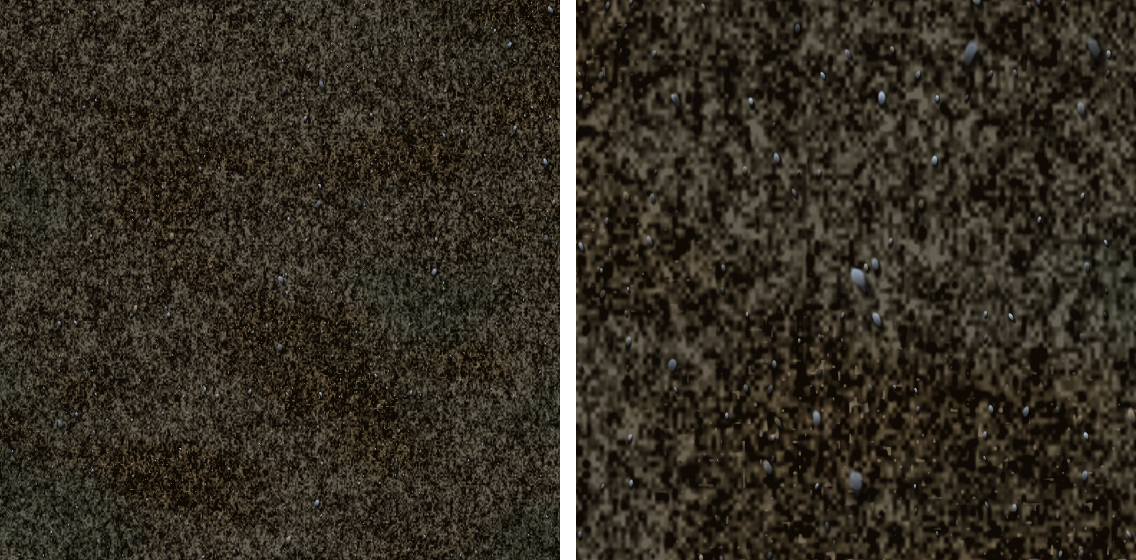
Left, the full canvas; right, a detail of the centre.
Write a three.js fragment shader that draws this texture.

```glsl
#define SOIL_DARK vec3(0.055, 0.037, 0.018)
#define SOIL_MID vec3(0.20, 0.178, 0.128)
#define SOIL_PALE vec3(0.355, 0.33, 0.28)
#define MOSS_TINT vec3(0.91, 1.02, 1.03)
#define RUST_TINT vec3(1.07, 0.98, 0.86)
#define STONE_COOL vec3(0.60, 0.66, 0.74)
#define STONE_WARM vec3(0.58, 0.52, 0.43)
#define GRAIN_CONTRAST 1.9
#define PATCH_CONTRAST 0.75
#define STONE_SHARE 0.2
#define STONE_RADIUS 0.0043

varying vec2 vUv;

float hash(vec2 p) {
  vec3 q = fract(vec3(p.xyx) * 0.1031);
  q += dot(q, q.yzx + 33.33);
  return fract((q.x + q.y) * q.z);
}

float noise(vec2 p) {
  vec2 cell = floor(p);
  vec2 f = fract(p);
  f = f * f * (3.0 - 2.0 * f);
  float low = mix(hash(cell), hash(cell + vec2(1.0, 0.0)), f.x);
  float high = mix(hash(cell + vec2(0.0, 1.0)), hash(cell + vec2(1.0)), f.x);
  return mix(low, high, f.y);
}

float fbm(vec2 p) {
  float sum = 0.0;
  float weight = 0.5;
  for (int i = 0; i < 5; i++) {
    sum += weight * noise(p);
    p = mat2(1.6, 0.6, -0.6, 1.6) * p + 17.3;
    weight *= 0.55;
  }
  return sum / 1.06;
}

// Fine vertical grain, centred on zero
float soilGrain(vec2 uv) {
  float fine = noise(uv * vec2(390.0, 310.0)) - 0.5;
  float medium = noise(uv * vec2(210.0, 135.0) + 31.7) - 0.5;
  float coarse = noise(uv * vec2(95.0, 62.0) + 73.1) - 0.5;
  return 0.62 * fine + 0.4 * medium + 0.22 * coarse;
}

// Upright pebbles, one at most per cell, each with a shadow at its foot
vec3 addStones(vec3 ground, vec2 uv, float cells, float share, float radius) {
  vec2 id = floor(uv * cells) + cells;
  vec2 centre = 0.35 + 0.3 * vec2(hash(id + 3.1), hash(id + 7.7));
  float size = radius * mix(0.55, 1.1, hash(id + 11.3));
  float present = step(hash(id + 19.9), share);
  float warmth = hash(id + 23.5);
  float glow = mix(0.25, 1.0, hash(id + 29.1));

  vec2 q = (fract(uv * cells) - centre) / cells;
  q.x += q.y * (hash(id + 37.3) - 0.4) * 0.7;
  vec2 stretch = vec2(1.0, 0.56) / size;
  float rough = 0.5 * (noise(uv * 240.0) - 0.5);
  float body = 1.0 - smoothstep(0.5, 1.1, length(q * stretch) + rough);
  float shade = 1.0 - smoothstep(0.5, 1.5, length((q + vec2(-0.4, 1.2) * size) * stretch));

  vec3 stone = mix(STONE_COOL, STONE_WARM, smoothstep(0.5, 0.9, warmth));
  stone *= 0.85 + 0.35 * clamp(q.y / size, -1.0, 1.0);
  ground = mix(ground, SOIL_DARK * 0.6, 0.8 * shade * present);
  return mix(ground, stone, body * present * glow);
}

void main() {
  // Broad patches, wider than tall
  float moss = smoothstep(0.48, 0.68, fbm(vUv * vec2(2.6, 4.2) + 5.0));
  float damp = smoothstep(0.5, 0.7, fbm(vUv * vec2(3.2, 7.0) + 41.0)) * (1.0 - 0.8 * moss);
  float streak = fbm(vUv * vec2(5.0, 19.0) + 67.0) - 0.5;

  // Soil tone
  float tone = 0.54 + soilGrain(vUv) * GRAIN_CONTRAST * mix(1.0, 0.8, moss);
  tone += PATCH_CONTRAST * (0.5 * streak - 0.28 * damp);
  float pits = smoothstep(0.7, 0.9, noise(vUv * vec2(165.0, 100.0) + 9.0));
  tone = clamp(tone - 0.4 * pits, 0.0, 1.15);
  vec3 color = mix(SOIL_DARK, SOIL_MID, min(tone * 2.0, 1.0));
  color = mix(color, SOIL_PALE, max(tone * 2.0 - 1.0, 0.0));
  color *= mix(mix(vec3(1.0), RUST_TINT, damp), MOSS_TINT, moss);

  // Warm sparks of grit, thickest in the damp patches
  float spark = smoothstep(0.82, 0.97, noise(vUv * vec2(300.0, 270.0) + 53.0));
  color = mix(color, STONE_WARM, spark * (0.1 + 0.6 * damp));

  // Three sizes of stone, from grit to pebbles
  float cells = 70.0;
  float radius = STONE_RADIUS * 0.36;
  for (int i = 0; i < 3; i++) {
    color = addStones(color, vUv, cells, STONE_SHARE * (0.7 + 0.5 * damp), radius);
    cells *= 0.46;
    radius *= 1.66;
  }
  gl_FragColor = vec4(color, 1.0);
}
```
